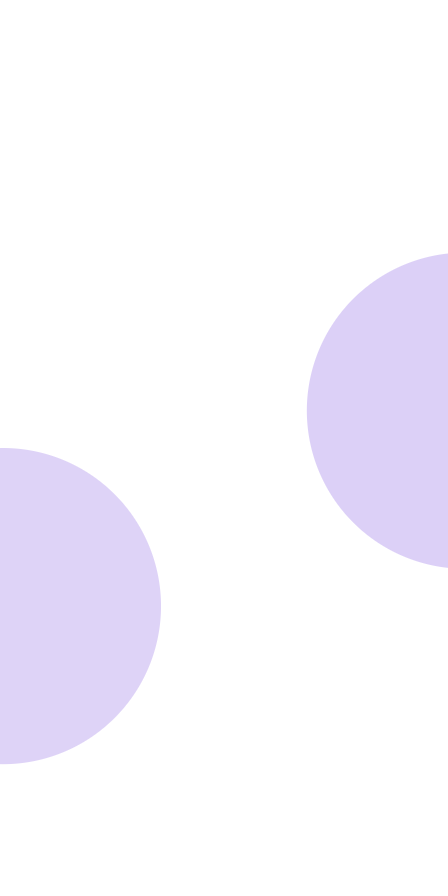
Give the GLSL for this background, as a Shadertoy shader.

```glsl
// Two flat lavender discs on white, each cut off by a side of the canvas.
// Each disc is a circle distance function with an edge smoothed over one pixel.
// Lengths are in canvas widths, with the origin at the lower left.

const vec3 PAPER = vec3(1.0);
const vec3 LEFT_LAVENDER = vec3(0.871, 0.827, 0.969);
const vec3 RIGHT_LAVENDER = vec3(0.863, 0.816, 0.969);
const vec2 LEFT_CENTER = vec2(0.0065, 0.6471);
const vec2 RIGHT_CENTER = vec2(1.0378, 1.0833);
const float DISC_RADIUS = 0.3529;

float circleDistance(vec2 point, vec2 center, float radius) {
    return length(point - center) - radius;
}

// Coverage of a shape, from its signed distance and the size of a pixel
float coverage(float signedDistance, float pixel) {
    return clamp(0.5 - signedDistance / pixel, 0.0, 1.0);
}

void mainImage(out vec4 fragColor, in vec2 fragCoord) {
    float pixel = 1.0 / iResolution.x;
    vec2 point = fragCoord * pixel;

    float leftDisc = coverage(circleDistance(point, LEFT_CENTER, DISC_RADIUS), pixel);
    float rightDisc = coverage(circleDistance(point, RIGHT_CENTER, DISC_RADIUS), pixel);

    // Lay the discs over the paper
    vec3 color = mix(PAPER, LEFT_LAVENDER, leftDisc);
    color = mix(color, RIGHT_LAVENDER, rightDisc);
    fragColor = vec4(color, 1.0);
}
```
